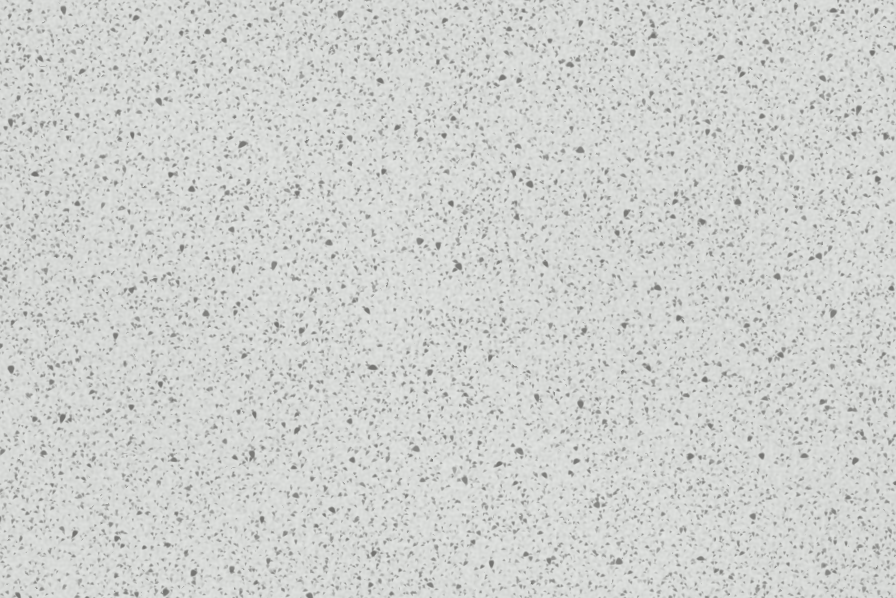
Give the GLSL for this texture, as a Shadertoy shader.

```glsl
// Pale grey speckled stone: a faintly grainy ground under four layers of
// soft, slightly irregular specks, from faint ghosts to a few large dark ones.
// Each layer scatters specks over a jittered grid; noise varies their density.

#define GROUND_COLOR vec3(0.848, 0.856, 0.847)
#define SPECK_COLOR  vec3(0.445, 0.445, 0.435)
#define SOFTNESS     0.0021
#define GRAIN        0.045
#define SHADING      0.018
#define CLUMPING     0.55
// Layers: grid cells per canvas height, share of filled cells, radius range
#define GHOST_SPECKS  vec4( 85.0, 0.60, 0.0020, 0.0032)
#define FINE_SPECKS   vec4(112.0, 0.56, 0.0013, 0.0027)
#define MEDIUM_SPECKS vec4( 45.0, 0.29, 0.0026, 0.0040)
#define LARGE_SPECKS  vec4( 14.0, 0.38, 0.0042, 0.0058)

vec3 hash3(vec2 p) {
    vec3 q = fract(p.xyx * vec3(0.1031, 0.1030, 0.0973));
    q += dot(q, q.yxz + 33.33);
    return fract((q.xxy + q.yzz) * q.zyx);
}

vec2 gradientAt(vec2 cell) {
    float angle = 6.2832 * hash3(cell + 71.0).x;
    return vec2(cos(angle), sin(angle));
}

float gradientNoise(vec2 p) {
    vec2 i = floor(p), f = fract(p);
    vec2 u = f * f * f * (f * (f * 6.0 - 15.0) + 10.0);
    vec2 e = vec2(1.0, 0.0);
    float a = dot(gradientAt(i), f);
    float b = dot(gradientAt(i + e.xy), f - e.xy);
    float c = dot(gradientAt(i + e.yx), f - e.yx);
    float d = dot(gradientAt(i + e.xx), f - e.xx);
    return mix(mix(a, b, u.x), mix(c, d, u.x), u.y);
}

// Opacity of one layer of specks; strength is its range of opacities
float speckLayer(vec2 p, vec4 layer, vec2 strength, float density, float seed) {
    float edge = max(SOFTNESS, 0.65 / iResolution.y);
    vec2 home = floor(p * layer.x);
    float clearness = 1.0;
    for (int y = -1; y <= 1; y++)
    for (int x = -1; x <= 1; x++) {
        vec2 cell = home + vec2(x, y);
        vec3 place = hash3(cell + seed);
        vec3 look = hash3(cell + seed + 237.0);
        if (place.z > layer.y * density) continue;

        // Turned and stretched distance, so that specks are not all round
        vec2 offset = p - (cell + place.xy) / layer.x;
        float angle = 6.2832 * look.x;
        vec2 axis = vec2(cos(angle), sin(angle));
        float stretch = 1.0 + 0.35 * look.z;
        vec2 local = vec2(dot(offset, axis) / stretch,
                          dot(offset, vec2(-axis.y, axis.x)) * stretch);
        float radius = mix(layer.z, layer.w, look.y * look.y);
        float wobble = 1.0 + 0.12 * sin(3.0 * atan(local.y, local.x + 1e-6) + angle);
        float cover = 1.0 - smoothstep(radius - edge, radius + edge, length(local) * wobble);
        clearness *= 1.0 - cover * mix(strength.x, strength.y, fract(look.z * 7.0 + look.y));
    }
    return 1.0 - clearness;
}

void mainImage(out vec4 fragColor, in vec2 fragCoord) {
    vec2 p = fragCoord / iResolution.y;

    // Ground: fine grain and broad, barely visible shading
    float grain = gradientNoise(p * 150.0) + 0.4 * gradientNoise(p * 61.0 + 19.0);
    float shading = gradientNoise(p * 1.7 + 5.3);
    vec3 color = GROUND_COLOR + GRAIN * grain + SHADING * shading;

    // Specks: crowded in some places, sparse in others
    float density = 1.0 + CLUMPING * (gradientNoise(p * 23.0) + gradientNoise(p * 7.0 + 40.0));
    float ghosts = speckLayer(p, GHOST_SPECKS, vec2(0.07, 0.20), 1.0, 11.0);
    float fine   = speckLayer(p, FINE_SPECKS, vec2(0.30, 0.80), density, 523.0);
    float medium = speckLayer(p, MEDIUM_SPECKS, vec2(0.55, 0.90), density, 907.0);
    float large  = speckLayer(p, LARGE_SPECKS, vec2(0.80, 1.00), 1.0, 1301.0);
    float clearness = (1.0 - ghosts) * (1.0 - fine) * (1.0 - medium) * (1.0 - large);

    fragColor = vec4(mix(SPECK_COLOR, color, clearness), 1.0);
}
```
